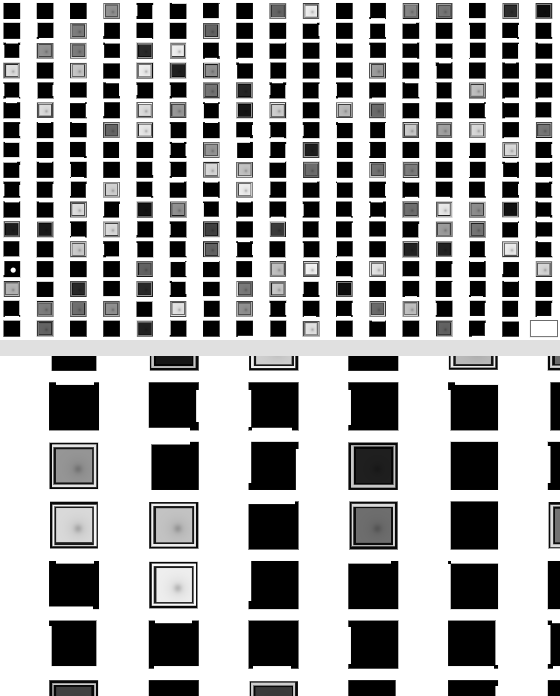
Top, the full canvas; bottom, a detail of the centre.
Give the GLSL for this pattern, as a Shadertoy shader.

```glsl
float hash(vec3 v)
{
    v = fract(v * vec3(0.1031, 0.1130, 0.0973));
    v += dot(v, v.yzx + 33.33);
    return fract((v.x + v.y) * v.z);
}

// Coverage of the rectangle between two corners
float boxMask(vec2 q, vec2 low, vec2 high)
{
    vec2 d = max(low - q, q - high);
    return clamp(0.5 - max(d.x, d.y) * iResolution.y, 0.0, 1.0);
}

// Random inset for the sides meeting at one corner
vec2 sideJitter(vec2 cell, float seed)
{
    return vec2(hash(vec3(cell, seed)), hash(vec3(cell, seed + 1.0)));
}

// Solid tile with worn sides and small ticks left at the corners
float solidTile(vec2 q, vec2 cell, vec2 halfSize)
{
    vec2 lowWear = step(0.68, sideJitter(cell, 21.0)) * 0.0026;
    vec2 highWear = step(0.68, sideJitter(cell, 23.0)) * 0.0026;
    float body = boxMask(q, -halfSize + lowWear, halfSize - highWear);

    vec2 corner = sign(q);
    float tickLength = 0.003 + 0.006 * hash(vec3(cell + corner * 0.3, 25.0));
    float tick = boxMask(q, -halfSize, halfSize)
        * step(halfSize.x - tickLength, abs(q.x))
        * step(halfSize.y - tickLength, abs(q.y))
        * step(0.45, hash(vec3(cell + corner * 0.3, 26.0)));
    return max(body, tick);
}

// Gray plate inside alternating dark and light frame lines
float framedPlate(vec2 q, vec2 cell, vec2 halfSize)
{
    float pick = hash(vec3(cell, 31.0));
    float tone = pick < 0.22 ? 0.05 + pick
               : pick < 0.64 ? mix(0.38, 0.64, (pick - 0.22) / 0.42)
               : mix(0.70, 0.96, (pick - 0.64) / 0.36);
    float color = 1.0;

    for (int i = 0; i < 4; i++)
    {
        float layer = float(i);
        float shade = i == 0 ? 0.03 : i == 1 ? mix(tone, 1.0, 0.75)
                    : i == 2 ? 0.12 * tone : tone;
        vec2 lowInset = layer * 0.0021 + 0.0013 * sideJitter(cell, 41.0 + layer * 4.0);
        vec2 highInset = layer * 0.0021 + 0.0013 * sideJitter(cell, 43.0 + layer * 4.0);
        color = mix(color, shade, boxMask(q, -halfSize + lowInset, halfSize - highInset));
    }

    // Soft smudge below and right of the middle
    vec2 s = q - vec2(0.004, -0.003);
    float smudge = 0.16 * exp(-dot(s, s) / 0.000016) + 0.07 * exp(-dot(s, s) / 0.00012);
    float inside = boxMask(q, -halfSize + 0.008, halfSize - 0.008);
    return color * (1.0 - smudge * inside);
}

void mainImage(out vec4 fragColor, in vec2 fragCoord)
{
    vec2 p = fragCoord / iResolution.y - vec2(0.0348, 0.0333);
    vec2 pitch = vec2(0.0978, 0.0584);
    vec2 cell = floor(p / pitch + 0.5);
    vec2 q = p - cell * pitch;
    vec2 halfSize = vec2(0.0245, 0.0236);

    float color = 1.0 - solidTile(q, cell, halfSize);
    if (hash(vec3(cell, 7.0)) < 0.31)
        color = framedPlate(q, cell, halfSize);

    // One dark tile holds a pale spot
    if (cell == vec2(0.0, 3.0))
    {
        color = 1.0 - solidTile(q, cell, halfSize);
        float spot = length(q - vec2(0.004, -0.003)) - 0.0075;
        color = max(color, clamp(0.5 - spot * iResolution.y, 0.0, 1.0));
    }

    // Wide empty box in the lower right corner
    if (cell == vec2(16.0, 0.0))
    {
        vec2 wide = vec2(0.0409, 0.0247);
        float outline = boxMask(q, -wide, wide) - boxMask(q, -wide + 0.002, wide - 0.002);
        color = 1.0 - 0.85 * outline;
    }

    fragColor = vec4(vec3(color), 1.0);
}
```
